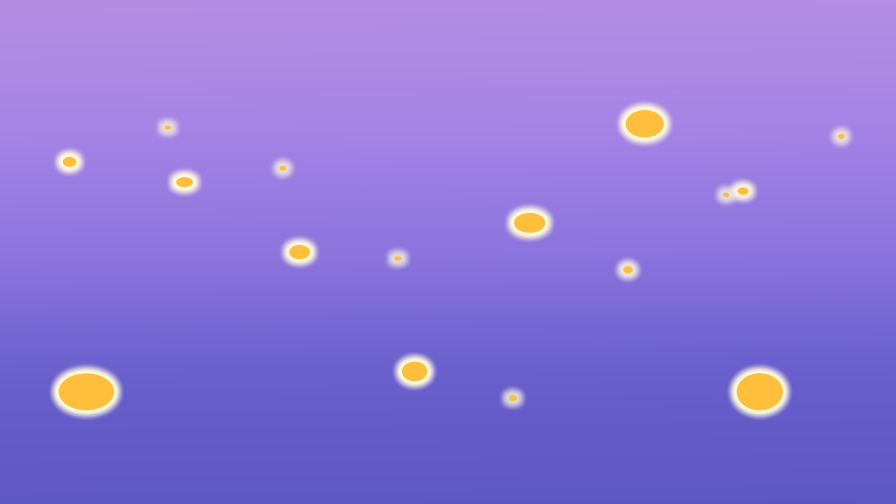
This background is drawn by a WebGL 2 fragment shader. Its source:

```glsl
#version 300 es
precision highp float;

#define DOT_COUNT 16
#define MIN_RADIUS 0.0060
#define MAX_RADIUS 0.0550
#define SIZE_FALLOFF 3.0
#define GLOW_INNER 0.002
#define GLOW_OUTER 0.022
#define TILT 0.02
#define FIELD_LOW vec2(0.07, 0.21)
#define FIELD_HIGH vec2(0.95, 0.84)
#define CORE_COLOR vec3(1.0, 0.75, 0.24)
#define GLOW_COLOR vec3(1.0, 0.98, 0.87)

uniform vec2 u_resolution;
out vec4 fragColor;

// Vertical sky ramp, evenly spaced stops from bottom to top
vec3 skyColor(float height) {
    const vec3 stops[5] = vec3[5](
        vec3(0.37, 0.34, 0.76),
        vec3(0.41, 0.37, 0.80),
        vec3(0.545, 0.455, 0.87),
        vec3(0.65, 0.515, 0.90),
        vec3(0.71, 0.55, 0.885));
    float t = clamp(height, 0.0, 1.0) * 4.0;
    vec3 color = stops[0];
    for (int i = 0; i < 4; i++) {
        color = mix(color, stops[i + 1], clamp(t - float(i), 0.0, 1.0));
    }
    return color;
}

// Approximate signed distance to an axis-aligned ellipse
float ellipseDistance(vec2 p, vec2 radii) {
    p = abs(p) + 1e-5;
    float k0 = length(p / radii);
    float k1 = length(p / (radii * radii));
    return k0 * (k0 - 1.0) / k1;
}

// Scattered position: linear sequence across, quadratic sequence upward
vec2 dotCenter(float i) {
    vec2 spread = fract(vec2(0.03 + 0.8541 * i, 0.02 + 0.922 * i * (i - 1.0)));
    return mix(FIELD_LOW, FIELD_HIGH, spread);
}

void main() {
    vec2 uv = gl_FragCoord.xy / u_resolution;
    vec2 aspect = vec2(u_resolution.x / u_resolution.y, 1.0);
    float pixel = 1.0 / u_resolution.y;

    vec3 color = skyColor(uv.y - TILT * (uv.x - 0.5));

    // Glowing dots, largest first
    for (int n = 0; n < DOT_COUNT; n++) {
        float i = float(n);
        float size = pow(1.0 - i / float(DOT_COUNT - 1), SIZE_FALLOFF);
        float radius = mix(MIN_RADIUS, MAX_RADIUS, size);
        float flatness = mix(0.60, 0.82, fract(0.3 + i * 0.618));
        float d = ellipseDistance((uv - dotCenter(i)) * aspect,
                                  radius * vec2(1.0, flatness));

        float strength = mix(0.72, 1.0, smoothstep(0.0, 0.15, size));
        float glow = strength * (1.0 - smoothstep(GLOW_INNER, GLOW_OUTER, d));
        float core = 1.0 - smoothstep(-0.7 * pixel, 0.7 * pixel, d);
        color = mix(color, GLOW_COLOR, glow);
        color = mix(color, CORE_COLOR, core);
    }

    fragColor = vec4(color, 1.0);
}
```
